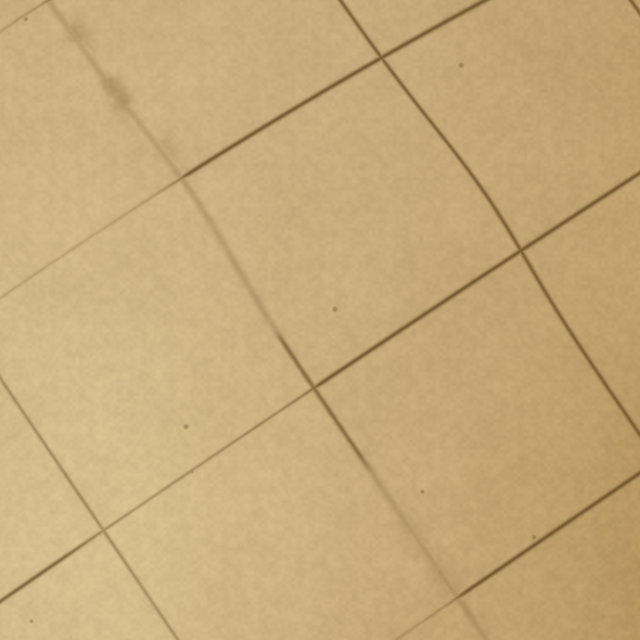
A WebGL 2 fragment shader for this texture:

```glsl
#version 300 es
precision highp float;
// Tan floor tiles seen at a slant: two families of gently bowed joints cross
// the canvas, dark on the right and worn away to faint traces on the left.
// Lighting is a broad gradient; noise adds mottling, grain, smudges and specks.

#define JOINT_WIDTH 0.0036
#define JOINT_DEPTH 0.82
#define FAINT_DEPTH 0.20
#define SLANT 0.824
#define MOTTLE 0.035
#define GRAIN 0.028
#define SPECK_CHANCE 0.035
#define TILE_COLOR vec3(0.79, 0.68, 0.50)
#define GLOW_COLOR vec3(0.87, 0.77, 0.58)
#define SHADE_COLOR vec3(0.68, 0.54, 0.31)
#define JOINT_COLOR vec3(0.40, 0.29, 0.14)

uniform vec2 u_resolution;
out vec4 outColor;

float hash(vec2 p) {
    return fract(sin(dot(p, vec2(127.1, 311.7))) * 43758.5453);
}

float noise(vec2 p) {
    vec2 cell = floor(p), f = fract(p);
    f = f * f * (3.0 - 2.0 * f);
    return mix(mix(hash(cell), hash(cell + vec2(1, 0)), f.x),
               mix(hash(cell + vec2(0, 1)), hash(cell + vec2(1, 1)), f.x), f.y);
}

float fbm(vec2 p) {
    float sum = 0.0, amp = 0.5;
    for (int k = 0; k < 4; k++) {
        sum += amp * noise(p);
        p = p * 2.03 + 7.1;
        amp *= 0.5;
    }
    return sum;
}

// Height of rising joint j at x
float rowHeight(float j, float x) {
    float start = 0.534 + j * (-0.453 + j * (-0.02875 + j * 0.00775));
    return start + 0.69 * x - 0.1 * exp(-1.6 * j) * x * x;
}

// Horizontal place of falling joint i at depth t below the top edge
float columnPlace(float i, float t) {
    float start = 0.5313 + i * (-0.452 + i * (-0.0013 - i * 0.003));
    float bend = (t - 0.3) / 0.15;
    return start + (0.69 - 0.005 * i) * t + 0.018 * exp(-bend * bend);
}

float joint(float d, float width) {
    float soft = max(width, 0.8 / u_resolution.y);
    return exp(-d * d / (soft * soft));
}

float window(float a, float b, float x) {
    return smoothstep(a - 0.012, a + 0.012, x) * (1.0 - smoothstep(b - 0.02, b + 0.02, x));
}

// Dark specks, one candidate per cell
float specks(vec2 p) {
    vec2 cell = floor(p * 16.0);
    vec2 center = 0.2 + 0.6 * vec2(hash(cell + 3.1), hash(cell + 8.7));
    float size = mix(0.03, 0.07, hash(cell + 5.3));
    float dist = length(fract(p * 16.0) - center);
    return step(hash(cell), SPECK_CHANCE) * (1.0 - smoothstep(size * 0.3, size * 1.5, dist));
}

void main() {
    vec2 uv = gl_FragCoord.xy / u_resolution;
    float t = 1.0 - uv.y;
    float side = uv.x - columnPlace(1.0, t);

    // Lighting: glow at lower left, shade toward the right edge
    float glow = exp(-2.6 * dot(uv - vec2(0.08, 0.08), uv - vec2(0.08, 0.08)));
    float shade = smoothstep(0.25, 1.25, uv.x + 0.25 * t);
    vec3 color = mix(TILE_COLOR, GLOW_COLOR, 0.7 * glow);
    color = mix(color, SHADE_COLOR, 0.42 * shade);
    color = mix(color, SHADE_COLOR, 0.45 * smoothstep(0.82, 1.05, uv.x) * smoothstep(0.35, 0.9, t));

    // Mottling and grain
    color += MOTTLE * (fbm(uv * 9.0) - 0.47);
    color += GRAIN * (noise(uv * 85.0) - 0.5) * vec3(1.0, 0.95, 0.8);
    color += GRAIN * (noise(uv * 190.0 + 31.0) - 0.5);

    // Rising joints: deep right of the worn column, faint to its left
    float wear = 0.75 + 0.5 * fbm(uv * 14.0);
    float ink = 0.0;
    for (float j = -1.0; j < 3.0; j++) {
        float d = (uv.y - rowHeight(j, uv.x)) * SLANT;
        float deep = smoothstep(-0.015, 0.025, side);
        float middle = step(0.5, j) * step(j, 1.5);
        deep = max(deep, middle * 0.8 * (1.0 - smoothstep(0.09, 0.16, uv.x)));
        float faint = FAINT_DEPTH * (1.0 + middle + exp(-20.0 * abs(side)));
        float width = JOINT_WIDTH * mix(0.75, 1.0, deep);
        ink = max(ink, joint(d, width) * mix(faint * wear, JOINT_DEPTH, deep));
    }

    // Falling joints: one deep, one nearly worn away, one thin
    for (float i = -1.0; i < 3.0; i++) {
        float d = (uv.x - columnPlace(i, t)) * SLANT;
        float worn = step(0.5, i) * step(i, 1.5);
        float deep = max(step(i, 0.5), worn * 0.8 * window(0.527, 0.725, t));
        float faint = FAINT_DEPTH * (i > 1.5 ? 2.0 : 1.1);
        float width = JOINT_WIDTH * mix(0.85 + 0.8 * worn, 0.95, deep);
        ink = max(ink, joint(d, width) * mix(faint * wear, JOINT_DEPTH * 0.9, deep));
    }

    // Smudges beside the worn joint, then specks
    float smudge = joint(side, 0.025) * smoothstep(0.35, 0.7, fbm(uv * 22.0));
    ink = max(ink, 0.28 * smudge * max(1.0 - smoothstep(0.2, 0.3, t), 0.5 * smoothstep(0.75, 0.85, t)));
    ink = max(ink, 0.4 * specks(uv));
    outColor = vec4(mix(color, JOINT_COLOR, ink), 1.0);
}
```
